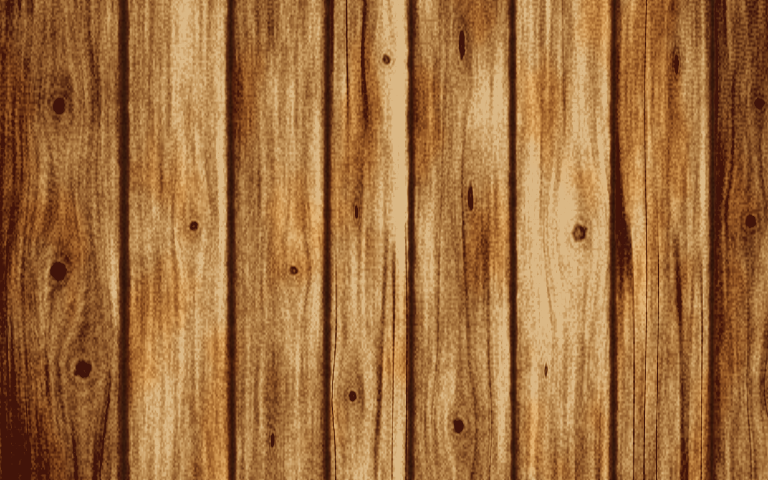
This texture is drawn by a Shadertoy shader. Its source:

```glsl
// Eight weathered upright planks parted by dark seams, with knots and cracks.
// Stretched noise makes the grain, bent around hashed knots; a single tone
// value gathers every layer and is coloured by a six-step wood ramp.

#define SEAMS 7             // dark gaps, giving SEAMS + 1 planks
#define FIRST_SEAM 0.2576   // all lengths are in canvas heights
#define PITCH 0.2043
#define SEAM_HALF 0.0060
#define KNOTS 3             // most knots on one plank
#define KNOT_CHANCE 0.72
#define GRAIN 0.40
#define GRIT 0.34
#define BLOTCH 0.62
#define VIGNETTE 0.72

const vec3 WOOD[6] = vec3[6](
    vec3(0.25, 0.08, 0.04), vec3(0.40, 0.21, 0.09), vec3(0.55, 0.34, 0.16),
    vec3(0.67, 0.47, 0.25), vec3(0.78, 0.60, 0.37), vec3(0.86, 0.72, 0.52));
const float PLANK_TONE[8] = float[8](0.46, 0.74, 0.59, 0.76, 0.62, 0.72, 0.68, 0.48);
const float PLANK_CRACKS[8] = float[8](0.45, 0.10, 0.15, 1.0, 0.40, 0.25, 1.0, 0.40);

float hash(vec2 p) {
    return fract(sin(dot(p, vec2(127.1, 311.7))) * 43758.5);
}

float noise(vec2 p) {
    vec2 i = floor(p), f = fract(p);
    f = f * f * (3.0 - 2.0 * f);
    return mix(mix(hash(i), hash(i + vec2(1, 0)), f.x),
               mix(hash(i + vec2(0, 1)), hash(i + vec2(1, 1)), f.x), f.y);
}

float fbm(vec2 p) {
    float sum = 0.0, amp = 0.533;
    for (int k = 0; k < 4; k++) {
        sum += amp * noise(p);
        p = p * 2.03 + 7.3;
        amp *= 0.5;
    }
    return sum;
}

// Even spacing, with a local unevenness among the first few planks.
float seamX(float i, float y) {
    float uneven = 0.032 * sin(1.3 * i) * exp(-0.4 * (i - 2.0) * (i - 2.0));
    return FIRST_SEAM + PITCH * i + uneven + 0.0015 * sin(3.0 * y + 2.0 * i);
}

vec3 woodRamp(float tone) {
    vec3 c = WOOD[0];
    for (int k = 1; k < 6; k++)
        c = mix(c, WOOD[k], clamp(tone * 5.0 - float(k - 1), 0.0, 1.0));
    return c;
}

void mainImage(out vec4 fragColor, in vec2 fragCoord) {
    vec2 uv = fragCoord / iResolution.xy;
    vec2 p = uv * vec2(1.6, 1.0);
    float pixel = 1.0 / iResolution.y;

    // Find the plank and the signed distance to its nearest seam.
    int plank = 0;
    float nearest = 9.0, seamHalf = SEAM_HALF;
    for (int i = 0; i < SEAMS; i++) {
        float d = p.x - seamX(float(i), p.y);
        if (d > 0.0) plank++;
        if (abs(d) < abs(nearest)) {
            nearest = d;
            seamHalf = SEAM_HALF + 0.003 * exp(-float(i));
        }
    }
    float id = float(plank);
    float left = plank == 0 ? 0.0 : seamX(id - 1.0, 0.5);
    float right = seamX(id, 0.5);
    vec2 seed = vec2(37.0, 19.0) * id;

    // Knots darken the wood and push the grain aside.
    float grainX = p.x, knotTone = 0.0;
    for (int k = 0; k < KNOTS; k++) {
        vec2 key = vec2(id + 3.7, float(k) + 1.9);
        if (hash(key) > KNOT_CHANCE) continue;
        vec2 center = vec2(mix(left, right, 0.25 + 0.5 * hash(key + 11.0)),
                           (float(k) + 0.15 + 0.7 * hash(key + 23.0)) / float(KNOTS));
        float radius = mix(0.010, 0.022, pow(hash(key + 31.0), 3.0));
        vec2 shape = hash(key + 47.0) < 0.3 ? vec2(0.4, 1.9) : vec2(1.0, 1.2);
        vec2 q = (p - center) / (radius * shape);
        q += 0.35 * (vec2(noise(p * 90.0), noise(p * 90.0 + 50.0)) - 0.5);
        float d = length(q), soft = pixel / radius;
        grainX -= 0.8 * (p.x - center.x) * exp(-0.08 * q.x * q.x - 0.025 * q.y * q.y);
        knotTone -= 0.55 * (1.0 - smoothstep(0.55 - soft, 1.05 + soft, d));
        knotTone += 0.22 * cos(6.0 * d) * exp(-0.8 * d);
        knotTone -= 0.14 * exp(-0.12 * d * d);
    }

    // Long fibres, broad stains and fine surface grit.
    grainX += 0.014 * (noise(p * vec2(6.0, 2.5) + seed) - 0.5);
    vec2 g = vec2(grainX, p.y);
    float fibre = noise(g * vec2(110.0, 5.0) + seed) - 0.5;
    float fine = noise(g * vec2(220.0, 16.0) + seed) - 0.5;
    float bands = fbm(g * vec2(18.0, 1.4) + seed) - 0.5;
    float blotch = fbm(p * vec2(8.0, 4.0) + seed) - 0.5;
    float grit = noise(p * vec2(290.0, 210.0)) - 0.5;
    float tone = PLANK_TONE[plank] + knotTone + GRAIN * (fibre + 0.7 * fine)
               + BLOTCH * (blotch + bands) + GRIT * grit;

    // Thin cracks follow the grain and fade in and out.
    float ridge = abs(noise(g * vec2(42.0, 0.9) + seed + 5.0) - 0.5);
    float crack = 1.0 - smoothstep(0.01, 0.07 + 12.0 * pixel, ridge);
    float fade = smoothstep(0.35, 0.6, noise(g * vec2(16.0, 3.0) + seed + 9.0));
    tone -= 0.6 * crack * fade * PLANK_CRACKS[plank];

    // Worn bright lip left of each seam, vignette, then the seam itself.
    if (nearest < 0.0) tone += 0.2 * exp(-pow((nearest + 0.021) / 0.008, 2.0));
    vec2 c = uv - 0.5;
    tone += VIGNETTE * (0.17 - dot(c, c));
    float gap = abs(nearest) - seamHalf + 0.003 * (noise(p * vec2(60.0, 45.0)) - 0.5);
    tone -= 0.35 * exp(-max(gap, 0.0) / 0.006);
    float inside = 1.0 - smoothstep(-pixel, 0.002 + pixel, gap);
    tone = mix(tone, 0.03 + 0.12 * (grit + 0.5), inside);

    vec3 color = woodRamp(tone);
    color *= mix(vec3(1.0), vec3(1.04, 0.97, 0.84), smoothstep(0.0, -0.2, blotch));
    color *= 1.0 - 0.35 * inside * smoothstep(0.0, -seamHalf, gap);
    fragColor = vec4(color, 1.0);
}
```
